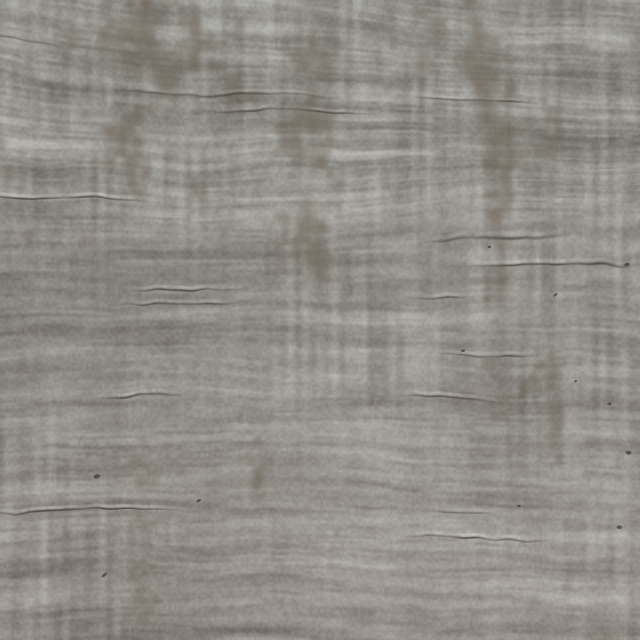
Give the GLSL for this texture, as a WebGL 1 fragment shader.

```glsl
precision highp float;
// Weathered grey timber: stretched value noise along a gently bent grain
// coordinate gives fibres and relief; upright saw marks, brown stains,
// thin cracks and dark specks are layered on top.
uniform vec2 u_resolution;

#define BAND_FREQ 36.0
#define FIBRE_FREQ 85.0
#define FINE_FREQ 190.0
#define SAW_FREQ 88.0
#define GRAIN_CONTRAST 1.1
#define SAW_STRENGTH 0.42
#define STAIN_STRENGTH 0.6
#define CRACK_COUNT 16
#define SPECK_COUNT 12
#define DARK_WOOD vec3(0.47, 0.452, 0.43)
#define LIGHT_WOOD vec3(0.65, 0.64, 0.62)
#define STAIN_COLOR vec3(0.43, 0.395, 0.345)

float hash(vec2 p) {
  vec3 q = fract(p.xyx * 0.1031);
  q += dot(q, q.yzx + 33.33);
  return fract((q.x + q.y) * q.z);
}

float noise(vec2 p) {
  vec2 cell = floor(p), f = fract(p);
  f = f * f * (3.0 - 2.0 * f);
  float low = mix(hash(cell), hash(cell + vec2(1.0, 0.0)), f.x);
  float high = mix(hash(cell + vec2(0.0, 1.0)), hash(cell + 1.0), f.x);
  return mix(low, high, f.y);
}

// Noise centred on zero, moved by a seed so that layers are independent
float layer(vec2 p, float seed) {
  return noise(p + seed * vec2(17.3, 41.7)) - 0.5;
}

float fbm(vec2 p, float seed) {
  return 0.55 * layer(p, seed) + 0.3 * layer(p * 2.1, seed + 1.0)
       + 0.2 * layer(p * 4.3, seed + 2.0);
}

// Height across the grain: wavy, sloping at the top, swept up beside a knot
float grainHeight(vec2 p) {
  float bend = 0.03 * layer(p * vec2(2.5, 3.0), 1.0)
             + 0.012 * layer(p * vec2(8.0, 9.0), 2.0)
             + 0.003 * layer(p * vec2(28.0, 30.0), 3.0);
  float slope = 0.09 * p.x * smoothstep(0.55, 1.0, p.y);
  float knot = (p.y - 0.68) / 0.06;
  float sweep = 0.035 * smoothstep(0.52, 0.8, p.x) * exp(-knot * knot);
  return p.y + bend + slope - sweep;
}

float grainTone(vec2 g) {
  float bands = layer(g * vec2(3.0, BAND_FREQ), 4.0);
  float fibres = layer(g * vec2(6.0, FIBRE_FREQ), 5.0);
  float fine = layer(g * vec2(16.0, FINE_FREQ), 6.0);
  // Difference across the grain lights one side of each ridge
  vec2 r = g * vec2(5.0, 62.0);
  float relief = layer(r, 7.0) - layer(r + vec2(0.0, 0.45), 7.0);
  return 0.42 * bands + 0.36 * fibres + 0.36 * fine + 0.32 * relief;
}

float sawTone(vec2 p) {
  float x = p.x + 0.003 * layer(p * vec2(3.0, 9.0), 8.0);
  float patches = smoothstep(-0.2, 0.25, layer(p * vec2(4.0, 3.5), 9.0));
  float marks = layer(vec2(x * SAW_FREQ, p.y * 7.0), 10.0);
  float columns = layer(vec2(x * 26.0, p.y * 3.0), 11.0);
  return marks * (0.35 + 0.9 * patches) + 0.4 * columns;
}

// Brown blotches drawn out upright, mostly in the upper half
float stainCover(vec2 p) {
  float blot = fbm(p * vec2(11.0, 6.0), 12.0);
  float streak = layer(vec2(p.x * 34.0, p.y * 4.0), 15.0);
  float mottle = layer(p * vec2(70.0, 60.0), 16.0);
  float region = mix(-0.1, 0.03, smoothstep(0.4, 0.8, p.y));
  return smoothstep(0.08, 0.4, blot + 0.26 * streak + 0.2 * mottle + region);
}

// x: dark crack, y: pale lip above it
vec2 cracks(vec2 g) {
  vec2 result = vec2(0.0);
  for (int i = 0; i < CRACK_COUNT; i++) {
    float id = float(i) + 1.0;
    vec2 centre = vec2(hash(vec2(id, 3.1)), hash(vec2(id, 7.7)));
    float halfLength = mix(0.04, 0.2, hash(vec2(id, 11.3)));
    float along = abs(g.x - centre.x) / halfLength;
    float ragged = 0.004 * layer(vec2(g.x * 40.0, id), 17.0);
    float d = g.y - centre.y + ragged;
    float fade = (1.0 - smoothstep(0.3, 1.0, along))
               * (0.5 + noise(vec2(g.x * 30.0, id * 5.0)));
    result.x = max(result.x, fade * (1.0 - smoothstep(0.0, 0.0028, abs(d))));
    result.y = max(result.y, fade * (1.0 - smoothstep(0.0, 0.004, abs(d - 0.005))));
  }
  return result;
}

float specks(vec2 p) {
  float cover = 0.0;
  for (int i = 0; i < SPECK_COUNT; i++) {
    float id = float(i) + 1.0;
    vec2 d = p - vec2(hash(vec2(id, 23.9)), 0.75 * hash(vec2(id, 31.3)));
    d.y -= d.x * (hash(vec2(id, 37.1)) - 0.3);
    float radius = mix(0.002, 0.006, hash(vec2(id, 43.7)));
    cover = max(cover, 1.0 - smoothstep(0.4, 1.0, length(d * vec2(0.8, 1.2)) / radius));
  }
  return cover;
}

void main() {
  vec2 p = gl_FragCoord.xy / u_resolution.y;
  vec2 g = vec2(p.x, grainHeight(p));
  float topLight = smoothstep(0.55, 1.0, p.y);

  // Tone from dark to light wood
  float tone = 0.54 + GRAIN_CONTRAST * (1.0 + 0.25 * topLight) * grainTone(g);
  tone += SAW_STRENGTH * sawTone(p);
  tone += 0.5 * fbm(p * vec2(3.0, 5.0), 18.0) + 0.08 * topLight;
  tone += 0.3 * layer(p * 240.0, 21.0) + 0.2 * layer(p * vec2(90.0, 110.0), 22.0);
  vec3 color = mix(DARK_WOOD, LIGHT_WOOD, clamp(tone, -0.35, 1.35));

  // Cooler grey above, slightly rosy below
  color += mix(vec3(0.006, -0.002, -0.003), vec3(-0.006, 0.002, 0.003), p.y);

  // Stains, cracks and specks
  color = mix(color, STAIN_COLOR, STAIN_STRENGTH * stainCover(p));
  vec2 crack = cracks(g);
  color += 0.07 * crack.y;
  color = mix(color, vec3(0.3, 0.28, 0.26), clamp(0.6 * crack.x, 0.0, 1.0));
  color = mix(color, vec3(0.25, 0.24, 0.22), 0.75 * specks(p));
  gl_FragColor = vec4(color, 1.0);
}
```
